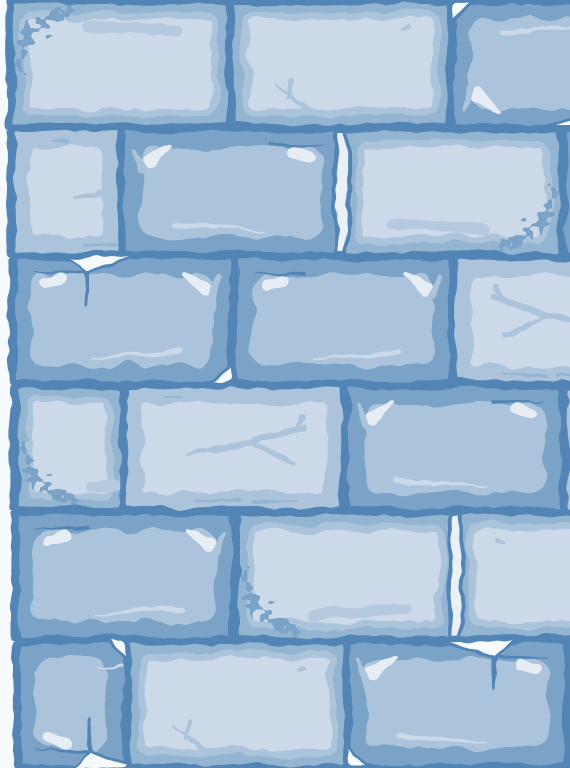
This texture is drawn by a WebGL 1 fragment shader. Its source:

```glsl
precision highp float;
uniform vec2 u_resolution;

#define ROWS 6.0
#define BRICK_W 1.72
#define LINE 0.033
#define INSET 0.15
#define WOBBLE 0.035
#define OUTLINE vec3(0.32, 0.52, 0.71)
#define SHADE vec3(0.48, 0.64, 0.78)
#define EDGE vec3(0.58, 0.71, 0.82)
#define BLUE vec3(0.67, 0.77, 0.86)
#define PALE vec3(0.80, 0.85, 0.91)
#define WHITE vec3(0.97, 0.98, 0.99)

float hash(vec2 p) {
  return fract(sin(dot(p, vec2(127.1, 311.7))) * 43758.5453);
}

float noise(vec2 p) {
  vec2 i = floor(p), f = fract(p);
  f = f * f * (3.0 - 2.0 * f);
  return mix(mix(hash(i), hash(i + vec2(1, 0)), f.x),
             mix(hash(i + vec2(0, 1)), hash(i + vec2(1, 1)), f.x), f.y);
}

// Tapered brush stroke from a to b
float stroke(vec2 p, vec2 a, vec2 b, float ra, float rb) {
  vec2 ab = b - a;
  float h = clamp(dot(p - a, ab) / dot(ab, ab), 0.0, 1.0);
  return length(p - a - ab * h) - mix(ra, rb, h);
}

float roundBox(vec2 p, vec2 halfSize, float r) {
  vec2 d = abs(p) - halfSize + r;
  return length(max(d, 0.0)) + min(max(d.x, d.y), 0.0) - r;
}

void paint(inout vec3 col, vec3 ink, float d) {
  col = mix(col, ink, clamp(0.5 - d * u_resolution.y / ROWS, 0.0, 1.0));
}

// One decimal digit per brick, leftmost brick in the lowest digit:
// 0 glossy, 1 scuffed, 2 branched crack, 3 short crack,
// 4 glossy chipped, 5 glossy chipped and inverted, 6 scuffed inverted
float brickKind(float row, float c) {
  float code = row < 1.0 ? 536.0 : row < 2.0 ? 102.0 : row < 3.0 ? 204.0
             : row < 4.0 ? 2021.0 : row < 5.0 ? 310.0 : 435.0;
  return floor(mod((code + 0.5) / pow(10.0, c), 10.0));
}

void glossyDetails(inout vec3 col, vec2 q) {
  paint(col, OUTLINE, stroke(q, vec2(0.16, 0.86), vec2(0.56, 0.87), 0.004, 0.014));
  vec3 sheen = mix(PALE, WHITE, 0.6);
  paint(col, sheen, stroke(q, vec2(0.25, 0.77), vec2(0.38, 0.81), 0.038, 0.045));
  paint(col, sheen, stroke(q, vec2(1.34, 0.86), vec2(1.51, 0.74), 0.015, 0.055));
  paint(col, BLUE, stroke(q, vec2(1.56, 0.68), vec2(1.62, 0.84), 0.03, 0.015));
  paint(col, PALE, stroke(q, vec2(0.62, 0.20), vec2(1.31, 0.25), 0.006, 0.022));
}

void scuffDetails(inout vec3 col, vec2 q) {
  paint(col, mix(BLUE, PALE, 0.3), stroke(q, vec2(0.6, 0.20), vec2(1.32, 0.25), 0.045, 0.04));
  float d = min(stroke(q, vec2(0.08, 0.54), vec2(0.13, 0.3), 0.01, 0.04),
                stroke(q, vec2(0.13, 0.3), vec2(0.42, 0.09), 0.04, 0.04));
  paint(col, SHADE, d + 0.13 * (noise(q * 28.0) - 0.5));
}

void branchedCrack(inout vec3 col, vec2 q) {
  float d = stroke(q, vec2(0.5, 0.45), vec2(0.95, 0.53), 0.018, 0.024);
  d = min(d, stroke(q, vec2(0.95, 0.53), vec2(1.4, 0.68), 0.024, 0.025));
  d = min(d, stroke(q, vec2(0.99, 0.54), vec2(1.31, 0.38), 0.018, 0.022));
  d = min(d, stroke(q, vec2(1.33, 0.66), vec2(1.38, 0.75), 0.012, 0.03));
  paint(col, BLUE, d + 0.015 * (noise(q * 20.0) - 0.5));
  d = stroke(q, vec2(0.57, 0.09), vec2(0.9, 0.08), 0.008, 0.014);
  d = min(d, stroke(q, vec2(1.0, 0.07), vec2(1.35, 0.09), 0.015, 0.006));
  paint(col, EDGE, min(d, stroke(q, vec2(0.33, 0.9), vec2(0.44, 0.89), 0.008, 0.015)));
}

void shortCrack(inout vec3 col, vec2 q) {
  float d = stroke(q, vec2(0.36, 0.33), vec2(0.62, 0.13), 0.008, 0.02);
  d = min(d, stroke(q, vec2(0.48, 0.36), vec2(0.45, 0.24), 0.018, 0.014));
  paint(col, BLUE, min(d, stroke(q, vec2(1.35, 0.76), vec2(1.39, 0.78), 0.012, 0.02)));
}

void main() {
  // Hand-drawn warp, in units of one row
  vec2 p = gl_FragCoord.xy * ROWS / u_resolution.y;
  p += WOBBLE * (vec2(noise(p * 5.0), noise(p * 5.0 + 40.0)) - 0.5);
  p += 0.6 * WOBBLE * (vec2(noise(p * 15.0 + 9.0), noise(p * 15.0 + 70.0)) - 0.5);

  // Brick cell in a running bond, cut at the left side
  float row = clamp(floor(ROWS - p.y), 0.0, ROWS - 1.0);
  float shift = 0.5 * mod(row, 2.0);
  float side = 0.08 + 0.01 * row;
  float c = max(floor((p.x - side) / BRICK_W + shift), 0.0);
  float left = max(side + (c - shift) * BRICK_W, side);
  vec2 size = vec2(side + (c + 1.0 - shift) * BRICK_W - left, 1.0);
  vec2 q = p - vec2(left, ROWS - 1.0 - row);
  float rim = -roundBox(q - 0.5 * size, 0.5 * size, 0.04);

  // Each kind may be mirrored or inverted
  float kind = brickKind(row, c);
  bool glossy = kind < 0.5 || kind == 4.0 || kind == 5.0;
  if (c > 1.5 || (row == 1.0 && c == 1.0)) q.x = size.x - q.x;
  if (kind > 4.5) q.y = 1.0 - q.y;

  // Bevel and face
  float rough = 0.05 * (noise(p * 7.0 + 20.0) - 0.5);
  float face = roundBox(q - 0.5 * size, 0.5 * size - INSET, glossy ? 0.12 : 0.03) + rough;
  vec3 col = glossy ? SHADE : kind == 2.0 ? BLUE : EDGE;
  if (!glossy) paint(col, BLUE, face - 0.055);
  paint(col, glossy ? BLUE : PALE, face);

  // Wear
  if (glossy) glossyDetails(col, q);
  else if (kind == 2.0) branchedCrack(col, q);
  else if (kind == 3.0) shortCrack(col, q);
  else scuffDetails(col, q);

  // Joint lines and bare ground beyond the wall side
  paint(col, OUTLINE, rim - LINE - 0.4 * rough);
  paint(col, WHITE, rim + LINE);

  // Chips with a crack running into the brick
  if (kind == 4.0 || kind == 5.0) {
    float t = q.x - 0.58;
    float chip = 1.0 - q.y - 0.13 + max(-0.9 * t, 0.38 * t);
    float corner = 0.7 * (size.x - q.x + q.y - 0.15);
    float cut = max(min(chip, corner), 0.012 - rim);
    paint(col, OUTLINE, stroke(q, vec2(0.58, 0.9), vec2(0.57, 0.63), 0.025, 0.012));
    paint(col, OUTLINE, cut - 0.025);
    paint(col, WHITE, cut);
  }

  // Open joints showing the ground
  if (row == 1.0 || row == 4.0) {
    float gap = abs(p.x - side - (2.0 - shift) * BRICK_W);
    float taper = 0.035 * sqrt(max(0.0, 1.0 - pow(abs(2.0 * fract(p.y) - 1.0), 4.0)));
    paint(col, OUTLINE, gap - taper - 0.03);
    paint(col, mix(PALE, WHITE, 0.7), max(gap - taper, 0.04 - min(q.y, 1.0 - q.y)));
  }

  gl_FragColor = vec4(col, 1.0);
}
```
